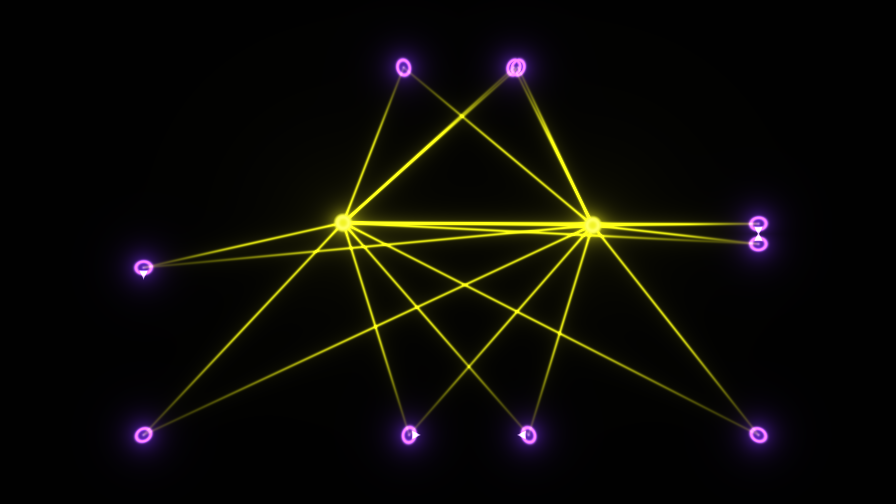
This background is drawn by a WebGL 1 fragment shader. Its source:

```glsl
precision highp float;
// Two glowing yellow hubs linked by thin beams to a set of violet ring nodes on black.

uniform vec2 u_resolution;

// Lengths are fractions of the canvas height, measured from its centre.
const vec2 HUB_LEFT = vec2(-0.208, 0.058);
const vec2 HUB_RIGHT = vec2(0.287, 0.053);
const float HUB_RADIUS = 0.017;
const float BEAM_WIDTH = 0.0028;
const float BEAM_GLOW_REACH = 0.013;
const float HAZE_REACH = 0.11;
const vec2 RING_RADII = vec2(0.0150, 0.0120);
const float RING_WIDTH = 0.0034;
const float HALO_REACH = 0.021;
const float TIP_LENGTH = 0.016;
const int NODE_COUNT = 10;

const vec3 BACKGROUND = vec3(0.004, 0.004, 0.005);
const vec3 BEAM_COLOR = vec3(0.76, 0.77, 0.05);
const vec3 GLOW_COLOR = vec3(0.95, 0.95, 0.10);
const vec3 HUB_COLOR = vec3(0.94, 0.95, 0.14);
const vec3 HUB_RIM_COLOR = vec3(1.0, 1.0, 0.38);
const vec3 HALO_COLOR = vec3(0.44, 0.15, 0.95);
const vec3 RING_COLOR = vec3(0.92, 0.46, 1.0);
const vec3 TIP_COLOR = vec3(1.0, 0.90, 1.0);

float pixel;

// Bell-shaped falloff, never narrower than a pixel can show.
float bell(float d, float width) {
  float x = d / max(width, 0.75 * pixel);
  return exp(-x * x);
}

// Beam that dims from a (hub) towards b by the given amount.
vec3 beam(vec2 p, vec2 a, vec2 b, float dimming) {
  vec2 ab = b - a;
  float t = clamp(dot(p - a, ab) / dot(ab, ab), 0.0, 1.0);
  float d = length(p - a - ab * t);
  float strength = 1.0 - dimming * smoothstep(0.45, 1.0, t);
  float glow = 0.085 * exp(-d / BEAM_GLOW_REACH);
  return strength * (BEAM_COLOR * bell(d, BEAM_WIDTH) + GLOW_COLOR * glow);
}

vec3 hubHaze(vec2 p, vec2 hub) {
  float r = length(p - hub);
  return GLOW_COLOR * (0.07 * exp(-r / HAZE_REACH) + 0.35 * exp(-r / 0.018));
}

// Solid disc with a paler rim.
vec3 addHub(vec3 color, vec2 p, vec2 hub) {
  float r = length(p - hub);
  float disc = 1.0 - smoothstep(HUB_RADIUS - 0.003, HUB_RADIUS + 0.004, r);
  vec3 body = mix(HUB_COLOR, HUB_RIM_COLOR, bell(r - 0.65 * HUB_RADIUS, 0.005));
  return mix(color, body, disc);
}

// Ring stretched towards the canvas centre, with a halo and a pale pointed tip.
vec3 node(vec2 p, vec2 center, vec2 tip) {
  vec2 q = p - center;
  vec2 axis = normalize(center);
  vec2 local = vec2(dot(q, axis), dot(q, vec2(-axis.y, axis.x)));
  float k = length(local / RING_RADII);
  float d = (k - 1.0) * RING_RADII.y;
  float r = length(q);
  vec3 light = HALO_COLOR * 0.90 * exp(-r / HALO_REACH);
  light += RING_COLOR * bell(d, RING_WIDTH);

  // The tip narrows outwards from the ring.
  float along = dot(q, tip) - 0.006;
  float across = abs(dot(q, vec2(-tip.y, tip.x)));
  float halfWidth = 0.008 * (1.0 - along / TIP_LENGTH);
  float soft = max(pixel, 0.002);
  float wedge = smoothstep(-soft, soft, halfWidth - across)
              * smoothstep(-soft, soft, along) * step(0.5, length(tip));
  return light + TIP_COLOR * 0.8 * wedge;
}

void main() {
  pixel = 1.0 / u_resolution.y;
  vec2 p = (gl_FragCoord.xy - 0.5 * u_resolution) * pixel;

  // Node position in xy, tip direction in zw.
  vec4 nodes[NODE_COUNT];
  nodes[0] = vec4(-0.088, 0.366, 0.0, 0.0);
  nodes[1] = vec4(0.131, 0.366, 0.0, 0.0);
  nodes[2] = vec4(0.139, 0.366, 0.0, 0.0);
  nodes[3] = vec4(0.616, 0.056, 0.0, -1.0);
  nodes[4] = vec4(0.616, 0.016, 0.0, 1.0);
  nodes[5] = vec4(-0.604, -0.031, 0.0, -1.0);
  nodes[6] = vec4(-0.604, -0.363, 0.0, 0.0);
  nodes[7] = vec4(-0.077, -0.363, 1.0, 0.0);
  nodes[8] = vec4(0.160, -0.363, -1.0, 0.0);
  nodes[9] = vec4(0.616, -0.363, 0.0, 0.0);

  vec3 color = BACKGROUND + hubHaze(p, HUB_LEFT) + hubHaze(p, HUB_RIGHT);
  color += beam(p, HUB_LEFT, HUB_RIGHT, 0.0);

  vec3 nodeLight = vec3(0.0);
  for (int i = 0; i < NODE_COUNT; i++) {
    vec2 center = nodes[i].xy;
    color += beam(p, HUB_LEFT, center, 0.8);
    color += beam(p, HUB_RIGHT, center, 0.8);
    // Neighbouring nodes blend without burning out.
    nodeLight = max(nodeLight, node(p, center, nodes[i].zw));
  }
  color += nodeLight;

  color = addHub(color, p, HUB_LEFT);
  color = addHub(color, p, HUB_RIGHT);
  gl_FragColor = vec4(clamp(color, 0.0, 1.0), 1.0);
}
```
